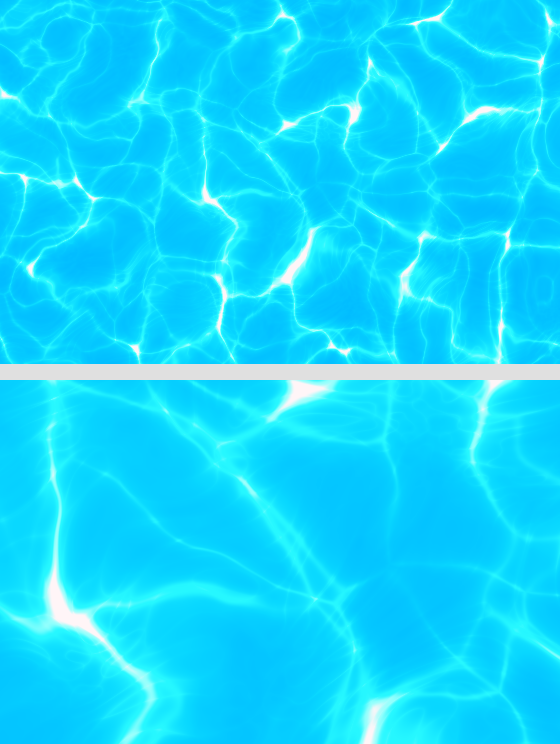
Top, the full canvas; bottom, a detail of the centre.
Give the GLSL for this texture, as a WebGL 1 fragment shader.

```glsl
precision highp float;
uniform vec2 u_resolution;

vec2 hash2(vec2 p) {
  vec3 a = fract(p.xyx * vec3(0.1031, 0.1030, 0.0973));
  a += dot(a, a.yzx + 33.33);
  return fract((a.xx + a.yz) * a.zy);
}

float cornerSlope(vec2 cell, vec2 corner, vec2 f) {
  float angle = 6.2832 * hash2(cell + corner + 57.0).x;
  return dot(vec2(cos(angle), sin(angle)), f - corner);
}

float gradientNoise(vec2 p) {
  vec2 i = floor(p), f = fract(p);
  vec2 u = f * f * f * (f * (f * 6.0 - 15.0) + 10.0);
  float low = mix(cornerSlope(i, vec2(0.0), f), cornerSlope(i, vec2(1.0, 0.0), f), u.x);
  float high = mix(cornerSlope(i, vec2(0.0, 1.0), f), cornerSlope(i, vec2(1.0), f), u.x);
  return 1.4 * mix(low, high, u.y);
}

vec2 noise2(vec2 p) {
  return vec2(gradientNoise(p), gradientNoise(p + vec2(31.7, 12.3)));
}

// Gaps from the nearest cell centre to the second (edges) and third (nodes)
vec2 cellGaps(vec2 p) {
  vec2 cell = floor(p), f = fract(p);
  vec3 nearest = vec3(9.0);
  for (int y = -1; y <= 1; y++) {
    for (int x = -1; x <= 1; x++) {
      vec2 offset = vec2(float(x), float(y));
      float d = length(offset + 0.08 + 0.84 * hash2(cell + offset) - f);
      if (d < nearest.x) nearest = vec3(d, nearest.xy);
      else if (d < nearest.y) nearest = vec3(nearest.x, d, nearest.y);
      else nearest.z = min(nearest.z, d);
    }
  }
  return nearest.yz - nearest.x;
}

// One net of caustic lines: soft halo, thin core and hot nodes
float causticNet(vec2 p, float core, float halo, float node) {
  float strength = smoothstep(-0.4, 0.4, gradientNoise(p * 0.9 + 8.0));
  float ribbon = smoothstep(0.1, 0.65, gradientNoise(p * 1.3 + 40.0));
  vec2 gap = cellGaps(p);
  float width = mix(0.035, 0.1, ribbon);
  float light = halo * mix(0.55, 1.0, strength) * exp(-4.8 * gap.x);
  light += core * mix(0.2, 1.0, strength) * exp(-pow(gap.x / width, 2.0));
  return light + node * strength * exp(-pow(gap.y / 0.1, 2.0));
}

// Wispy threads along the zero lines of a warped noise
float threads(vec2 p) {
  return pow(1.0 - min(abs(gradientNoise(p)), 1.0), 9.0);
}

vec3 waterColor(float light) {
  vec3 c = mix(vec3(0.0, 0.70, 1.0), vec3(0.03, 0.84, 1.0), clamp(light / 0.45, 0.0, 1.0));
  c = mix(c, vec3(0.15, 0.97, 1.0), smoothstep(0.4, 0.92, light));
  c = mix(c, vec3(0.58, 1.0, 0.99), smoothstep(0.92, 1.3, light));
  return mix(c, vec3(1.0, 0.96, 0.97), smoothstep(1.25, 1.75, light));
}

void main() {
  vec2 p = gl_FragCoord.xy / u_resolution.y;

  // Bend the cells into curved, slightly flattened shapes towards the top
  vec2 q = p * vec2(4.8, 3.9 + 0.6 * p.y) + 3.0;
  vec2 bend = noise2(q * 0.75);
  q += 0.42 * bend + 0.13 * noise2(q * 2.1) + 0.025 * noise2(q * 6.0);

  // Broad shade of the water, then a main and a fainter second net
  float light = 0.14 + 0.13 * gradientNoise(p * 2.6 + 5.0);
  float net = causticNet(q, 0.4, 0.47, 1.0);
  float faint = causticNet(q * 1.35 + 0.5 * bend + 17.0, 0.18, 0.24, 0.15);
  light += net + faint;

  // Threads gather around the lit lines, faint ripples cover the rest
  vec2 slant = mat2(0.85, -0.53, 0.53, 0.85) * p;
  vec2 flow = slant * vec2(7.0, 17.0) + 1.6 * noise2(p * 6.0);
  float wisps = threads(flow) + 0.7 * threads(flow * 2.1 + 9.0);
  light += wisps * (0.025 + 0.16 * smoothstep(0.08, 0.4, net + faint));
  light += 0.035 * gradientNoise(flow * 2.6) + 0.02 * gradientNoise(flow * 5.0);

  gl_FragColor = vec4(waterColor(light), 1.0);
}
```
